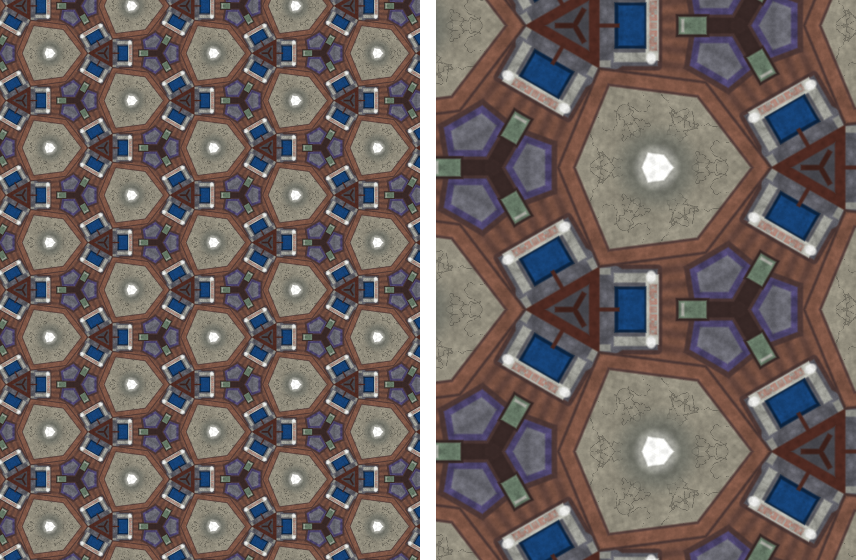
Left, the full canvas; right, a detail of the centre.
Write a WebGL 1 fragment shader that draws this pattern.

```glsl
precision highp float;
uniform vec2 u_resolution;

// Lengths are in units of 1/768 of the canvas height
const float CANVAS_HEIGHT = 768.0;
const float PITCH = 129.8;
const vec2 ORIGIN = vec2(68.0, 46.0);
const float SOFTNESS = 1.3;
const float GRAIN = 0.30;

const vec3 STONE = vec3(0.56, 0.54, 0.48);
const vec3 STONE_SHADE = vec3(0.39, 0.40, 0.37);
const vec3 WHITE = vec3(0.97, 0.97, 0.96);
const vec3 CLAY = vec3(0.47, 0.32, 0.26);
const vec3 UMBER = vec3(0.29, 0.21, 0.20);
const vec3 RUST = vec3(0.30, 0.16, 0.13);
const vec3 SLATE = vec3(0.36, 0.36, 0.39);
const vec3 SILVER = vec3(0.62, 0.62, 0.59);
const vec3 BLUE = vec3(0.08, 0.24, 0.43);
const vec3 PINK = vec3(0.66, 0.46, 0.41);
const vec3 VIOLET = vec3(0.28, 0.25, 0.40);
const vec3 GREEN = vec3(0.39, 0.46, 0.39);

float softEdge;

float hash(vec2 p) {
  return fract(sin(dot(p, vec2(127.1, 311.7))) * 43758.55);
}

float noise(vec2 p) {
  vec2 i = floor(p), f = fract(p);
  f = f * f * (3.0 - 2.0 * f);
  return mix(mix(hash(i), hash(i + vec2(1.0, 0.0)), f.x),
             mix(hash(i + vec2(0.0, 1.0)), hash(i + 1.0), f.x), f.y);
}

float fbm(vec2 p) {
  float sum = 0.0, amp = 0.5;
  for (int i = 0; i < 4; i++) {
    sum += amp * noise(p);
    p = p * 2.03 + 7.3;
    amp *= 0.5;
  }
  return sum;
}

// Offset from the nearest point of a triangular lattice
vec2 nearestCenter(vec2 p) {
  vec2 cell = vec2(sqrt(3.0), 1.0) * PITCH;
  vec2 a = mod(p + 0.5 * cell, cell) - 0.5 * cell;
  vec2 b = mod(p, cell) - 0.5 * cell;
  return dot(a, a) < dot(b, b) ? a : b;
}

// Mirror into the 60 degree wedge above the x axis
vec2 foldThree(vec2 p) {
  vec2 n = vec2(-0.8660, 0.5);
  p.y = abs(p.y);
  p -= 2.0 * max(dot(p, n), 0.0) * n;
  return vec2(p.x, abs(p.y));
}

float box(vec2 p, vec2 center, vec2 size) {
  vec2 q = abs(p - center) - size;
  return length(max(q, 0.0)) + min(max(q.x, q.y), 0.0);
}

float fill(float d) {
  return smoothstep(-0.5, 0.5, -d / softEdge);
}

// Rust triangle with three blue arms
vec3 paintArms(vec3 col, vec2 p) {
  float mottling = fbm(p * 0.22 + 11.0);
  float towardStone = dot(p, vec2(0.5, 0.866));
  float hub = max(towardStone - 27.0, p.x - 24.0);
  float arm = box(p, vec2(19.0, 0.0), vec2(19.0, 18.5));
  vec3 metal = mix(SLATE * 0.65, SLATE * 1.3, mottling);
  col = mix(col, UMBER, fill(min(hub, arm) - 2.0));
  col = mix(col, metal, fill(min(hub, arm)));
  col = mix(col, SILVER * (0.65 + 0.6 * mottling), fill(box(p, vec2(26.0, 14.5), vec2(8.0, 2.2))));
  col = mix(col, SILVER * 0.9, fill(box(p, vec2(13.0, 17.5), vec2(3.5, 1.6))));
  col = mix(col, SILVER * 1.15, fill(box(p, vec2(35.5, 0.0), vec2(3.0, 16.0))));
  col = mix(col, WHITE * 0.9, fill(length((p - vec2(35.0, 15.0)) * vec2(1.0, 0.8)) - 2.2));
  float flecks = noise(p * vec2(0.7, 1.1));
  col = mix(col, mix(PINK, SILVER, flecks), fill(box(p, vec2(36.0, 0.0), vec2(1.8, 11.5))));
  col = mix(col, BLUE * 0.55, fill(box(p, vec2(25.5, 0.0), vec2(7.2, 10.5))));
  col = mix(col, BLUE * (0.8 + 0.5 * mottling), fill(box(p, vec2(26.0, 0.0), vec2(6.0, 9.2))));
  col = mix(col, RUST, fill(box(p, vec2(15.0, 0.0), vec2(5.5, 0.9))));
  col = mix(col, SLATE * 0.75, fill(p.x - 9.0));
  col = mix(col, RUST, fill(abs(p.x - 9.0) - 2.4));
  return mix(col, RUST * 0.8, fill(max(abs(dot(p, vec2(0.866, -0.5))) - 1.2, length(p) - 9.0)));
}

// Violet framed panes between three green tipped spokes
vec3 paintPanes(vec3 col, vec2 pane, vec2 spoke) {
  float sides = max(5.0 - dot(pane, vec2(0.866, -0.5)), dot(pane, vec2(0.35, 0.937)) - 19.0);
  float d = max(sides, pane.x - 27.0);
  float mottling = fbm(pane * 0.25 + 31.0);
  col = mix(col, UMBER, fill(d - 2.5));
  col = mix(col, VIOLET * (0.75 + 0.6 * mottling), fill(d));
  col = mix(col, SLATE * (0.85 + 0.6 * mottling), fill(d + 3.0));
  col = mix(col, UMBER * 0.75, fill(box(spoke, vec2(8.0, 0.0), vec2(9.0, 3.6))));
  col = mix(col, UMBER * 0.7, fill(box(spoke, vec2(21.0, 0.0), vec2(7.6, 5.2))));
  col = mix(col, GREEN * (0.75 + 0.5 * mottling), fill(box(spoke, vec2(21.0, 0.0), vec2(6.4, 4.0))));
  return mix(col, SILVER, fill(box(spoke, vec2(25.5, 0.0), vec2(0.7, 3.0))));
}

// Stone hexagon with clay rim, cracks and a glowing core
vec3 paintStone(vec3 col, vec2 p, float d) {
  float r = length(p);
  float mottling = fbm(p * 0.16 + 3.0);
  float vein = abs(fbm(p * vec2(0.10, 0.13) + 19.0) - 0.47);
  vec3 stone = STONE * (0.87 + 0.28 * mottling);
  stone *= 1.0 - 0.25 * (1.0 - smoothstep(0.0, 0.018, vein)) * smoothstep(12.0, 20.0, r);
  stone = mix(stone, STONE_SHADE, 0.75 * (1.0 - smoothstep(11.0, 23.0, r)));
  stone = mix(stone, SILVER, 1.0 - smoothstep(7.0, 12.0, r));
  float core = dot(p, vec2(0.794, 0.608)) - 6.2;
  stone = mix(stone, WHITE, fill(core));
  vec3 rim = CLAY * (0.88 + 0.3 * mottling);
  col = mix(col, UMBER, fill(d - 8.0));
  col = mix(col, rim, fill(d - 6.8));
  col = mix(col, UMBER * 1.1, fill(d - 1.2));
  return mix(col, stone, fill(d));
}

void main() {
  float pixel = CANVAS_HEIGHT / u_resolution.y;
  softEdge = max(SOFTNESS, 1.4 * pixel);
  vec2 p = gl_FragCoord.xy * pixel - ORIGIN;
  vec2 stepToNext = vec2(PITCH / sqrt(3.0), 0.0);

  vec2 stone = foldThree(nearestCenter(p));
  vec2 arms = foldThree(nearestCenter(p - stepToNext));
  vec2 c = nearestCenter(p + stepToNext);
  float hexagon = dot(stone, vec2(0.794, 0.608)) - 34.1;

  // Clay bands follow the hexagon edges
  float bands = 0.5 + 0.5 * sin(hexagon * 0.85);
  vec3 col = mix(UMBER, CLAY, 0.45 + 0.55 * bands);
  col = paintPanes(col, foldThree(c), foldThree(-c));
  col = paintArms(col, arms);
  col = paintStone(col, stone, hexagon);

  float grain = (fbm(stone * 0.45 + 5.0) - 0.47) * GRAIN;
  gl_FragColor = vec4(clamp(col * (1.0 + grain), 0.0, 1.0), 1.0);
}
```
